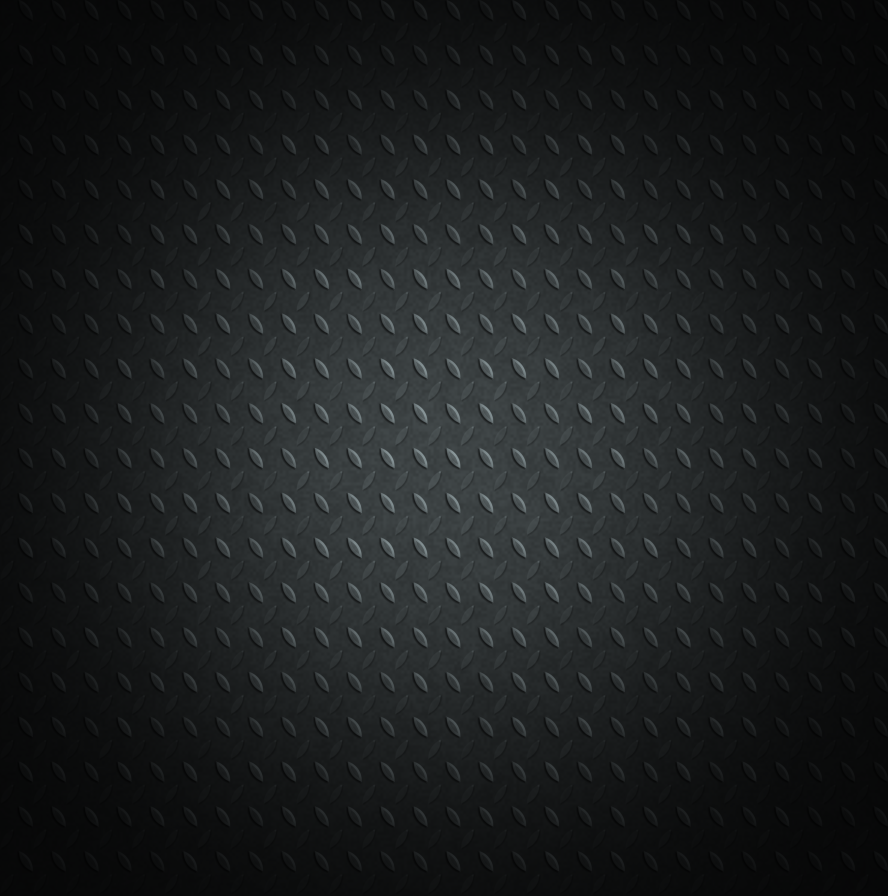
Write a Shadertoy shader that draws this texture.

```glsl
const vec2 REPEATS = vec2(27.0, 20.0);
const vec2 RAISED_OFFSET = vec2(0.79, 0.776);
const vec2 FLAT_OFFSET = vec2(0.21, 0.276);
const vec2 RAISED_SIZE = vec2(0.0135, 0.0047);  // half length, half width
const vec2 FLAT_SIZE = vec2(0.0125, 0.0039);
const vec2 RAISED_AXIS = vec2(0.56, -0.828);
const vec2 FLAT_AXIS = vec2(0.55, 0.835);
const vec2 SHADOW_SHIFT = vec2(-0.0016, -0.0012);
const vec3 STEEL = vec3(0.212, 0.233, 0.237);
const vec3 DARK = vec3(0.025, 0.027, 0.028);
const float GLOW_RADIUS = 0.355;
const float GLOW_POWER = 2.3;
const float GRAIN_CELLS = 300.0;
const float GRAIN = 0.16;
const float WEAR = 0.35;
const float SOFTNESS = 0.0009;

float hash(vec2 p) {
    vec3 q = fract(p.xyx * vec3(0.1031, 0.1030, 0.0973));
    q += dot(q, q.yzx + 33.33);
    return fract((q.x + q.y) * q.z);
}

// Value noise that wraps after the given number of cells
float wrapNoise(vec2 uv, float cells) {
    vec2 p = uv * cells;
    vec2 i = floor(p);
    vec2 f = fract(p);
    f = f * f * (3.0 - 2.0 * f);
    vec2 a = mod(i, cells);
    vec2 b = mod(i + 1.0, cells);
    return mix(mix(hash(a), hash(vec2(b.x, a.y)), f.x),
               mix(hash(vec2(a.x, b.y)), hash(b), f.x), f.y);
}

// Position around the nearest bump, in canvas heights
vec2 bumpSpace(vec2 uv, vec2 offset, vec2 aspect) {
    return (fract(uv * REPEATS - offset + 0.5) - 0.5) / REPEATS * aspect;
}

float bumpHash(vec2 uv, vec2 offset) {
    return hash(mod(floor(uv * REPEATS - offset + 0.5), REPEATS) + 7.0);
}

// Coordinates along and across a bump
vec2 alongAxis(vec2 p, vec2 axis) {
    return vec2(dot(p, axis), dot(p, vec2(-axis.y, axis.x)));
}

// Pointed lens: the overlap of two circles
float lens(vec2 q, vec2 size) {
    float radius = dot(size, size) / (2.0 * size.y);
    return length(vec2(q.x, abs(q.y) + radius - size.y)) - radius;
}

float cover(float d, float soft) {
    return smoothstep(soft, -soft, d);
}

void mainImage(out vec4 fragColor, in vec2 fragCoord) {
    vec2 uv = fragCoord / iResolution.xy;
    vec2 aspect = vec2(iResolution.x / iResolution.y, 1.0);
    float soft = max(SOFTNESS, 0.7 / iResolution.y);

    // Grainy plate
    float grain = wrapNoise(uv, GRAIN_CELLS) - 0.5;
    float relief = 1.0 + GRAIN * grain + 0.08 * (wrapNoise(uv, 60.0) - 0.5);

    // Flat bumps: faint body, dark lower side, glint on the upper tip
    vec2 p = bumpSpace(uv, FLAT_OFFSET, aspect);
    vec2 q = alongAxis(p, FLAT_AXIS);
    float d = lens(q, FLAT_SIZE);
    float strength = 1.0 - WEAR * bumpHash(uv, FLAT_OFFSET);
    float shadow = cover(lens(alongAxis(p + vec2(-0.0012, 0.0012), FLAT_AXIS), FLAT_SIZE), soft * 1.5);
    relief *= 1.0 - 0.24 * shadow;
    relief = mix(relief, 1.24 + 0.7 * GRAIN * grain, strength * cover(d, soft));
    float glint = length(q - vec2(FLAT_SIZE.x * 0.88, 0.0)) - 0.0009;
    relief += 0.5 * strength * cover(glint, soft * 1.4);

    // Raised bumps: cast shadow, shaded body and bright rim
    p = bumpSpace(uv, RAISED_OFFSET, aspect);
    q = alongAxis(p, RAISED_AXIS);
    d = lens(q, RAISED_SIZE);
    strength = 1.0 - 0.4 * WEAR * bumpHash(uv, RAISED_OFFSET);
    shadow = cover(lens(alongAxis(p - SHADOW_SHIFT, RAISED_AXIS), RAISED_SIZE), soft * 1.8);
    relief *= 1.0 - 0.6 * shadow;
    float side = smoothstep(-1.0, 1.0, q.y / RAISED_SIZE.y);
    float rim = smoothstep(0.0022, 0.0008, abs(d + 0.0011));
    float body = 1.25 + 0.35 * side + rim * mix(0.1, 0.8, side) + GRAIN * grain;
    relief = mix(relief, body * strength, cover(d, soft));

    // Light pool falling off from the centre
    float r = length((uv - 0.5) * aspect);
    float glow = exp(-pow(r / GLOW_RADIUS, GLOW_POWER));
    vec3 color = (DARK + STEEL * glow) * relief;
    fragColor = vec4(clamp(color, 0.0, 1.0), 1.0);
}
```
